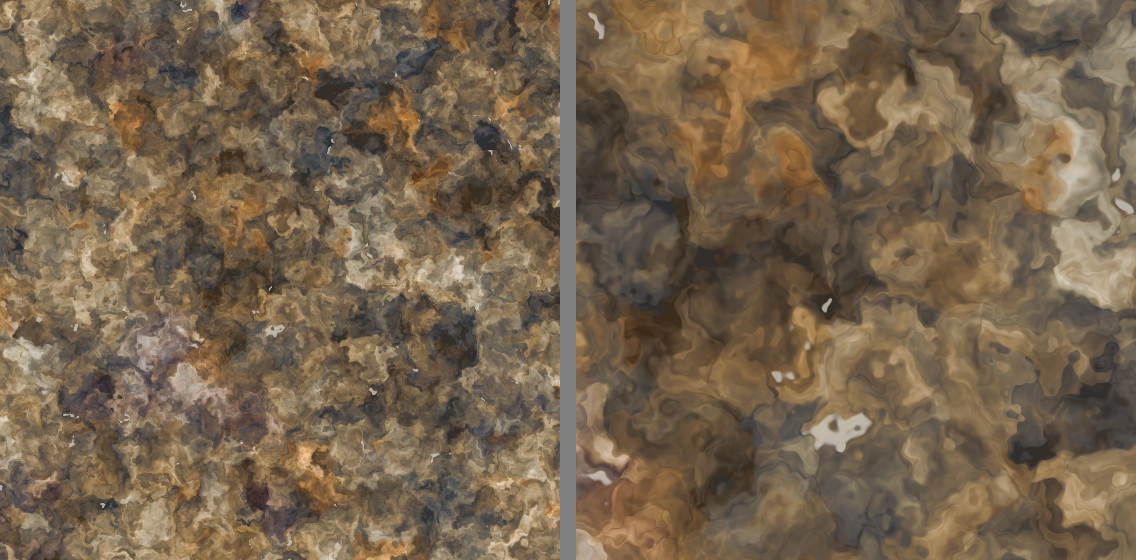
Left: the whole. Right: its middle third, enlarged.
This texture is drawn by a Shadertoy shader. Its source:

```glsl
// Polished brown granite: ochre and cream grains among grey-green and umber ones.
// Warped soft cells and layered noise add up to one tone of unit spread, which
// a colour ramp turns into mineral colours; hue drift, rust and flecks follow.

// Share of each layer in the tone, as a standard deviation
const float PATCH_WEIGHT  = 0.60;
const float COARSE_WEIGHT = 0.48;
const float FINE_WEIGHT   = 0.40;
const float GRIT_WEIGHT   = 0.42;
const float DARK_DEPTH    = 1.20;
const float DARK_SHARE    = 0.12;
const float CRACK_DEPTH   = 0.45;

// Features per canvas height
const float PATCH_SCALE  = 5.5;
const float DARK_SCALE   = 17.0;
const float COARSE_SCALE = 25.0;
const float FINE_SCALE   = 54.0;
const float GRIT_SCALE   = 62.0;
const float FLECK_SCALE  = 36.0;
const float WARP_AMOUNT  = 0.011;
const float FLECK_SHARE  = 0.035;

// Mineral colours from dark to light, with the tone at which each one lies
const int STEPS = 7;
const float TONES[STEPS] = float[](-2.5, -1.4, -0.58, 0.08, 0.82, 1.8, 2.8);
const vec3 MINERALS[STEPS] = vec3[](
    vec3(0.20, 0.18, 0.16), vec3(0.32, 0.28, 0.24), vec3(0.41, 0.35, 0.28),
    vec3(0.50, 0.42, 0.31), vec3(0.615, 0.52, 0.38), vec3(0.75, 0.67, 0.55),
    vec3(0.87, 0.82, 0.74));
const vec3 WARM_SHIFT  = vec3(0.022, -0.003, -0.030);
const vec3 MAUVE_SHIFT = vec3(-0.02, -0.035, 0.015);
const vec3 RUST_GAIN   = vec3(1.12, 0.90, 0.62);
const vec3 FLECK_COLOR = vec3(0.83, 0.81, 0.77);
const mat2 TURN = mat2(0.8, 0.6, -0.6, 0.8);

vec3 hash3(vec2 p) {
    vec3 q = fract(p.xyx * vec3(0.1031, 0.1030, 0.0973));
    q += dot(q, q.yxz + 33.33);
    return fract((q.xxy + q.yzz) * q.zyx);
}

float valueNoise(vec2 p) {
    vec2 i = floor(p), f = fract(p);
    f = f * f * (3.0 - 2.0 * f);
    float low  = mix(hash3(i).x, hash3(i + vec2(1, 0)).x, f.x);
    float high = mix(hash3(i + vec2(0, 1)).x, hash3(i + 1.0).x, f.x);
    return mix(low, high, f.y) * 2.0 - 1.0;
}

// Layered noise, scaled to a standard deviation of about one
float fbm(vec2 p, int octaves) {
    float sum = 0.0, variance = 0.0, amplitude = 1.0;
    for (int i = 0; i < octaves; i++) {
        sum += amplitude * valueNoise(p);
        variance += amplitude * amplitude;
        amplitude *= 0.62;
        p = TURN * p * 2.03 + 17.3;
    }
    return sum / (0.43 * sqrt(variance));
}

// Soft-edged cells: two independent random values per grain, from 0 to 1
vec2 grains(vec2 p, float sharpness) {
    vec2 cell = floor(p), sum = vec2(0.0);
    float total = 0.0;
    for (int y = -1; y <= 1; y++)
    for (int x = -1; x <= 1; x++) {
        vec2 id = cell + vec2(x, y);
        vec3 rnd = hash3(id + 41.0);
        vec2 toSeed = id + rnd.xy - p;
        float weight = exp(-sharpness * dot(toSeed, toSeed));
        sum += weight * vec2(rnd.z, hash3(id + 97.0).x);
        total += weight;
    }
    return sum / total;
}

// Rare small pale chips, one at most per grid cell
float flecks(vec2 p) {
    vec2 id = floor(p);
    vec3 rnd = hash3(id + 7.0);
    vec2 offset = fract(p) - mix(vec2(0.35), vec2(0.65), rnd.xy);
    float radius = mix(0.14, 0.32, hash3(id + 61.0).y);
    return step(1.0 - FLECK_SHARE, rnd.z) * (1.0 - smoothstep(radius * 0.5, radius, length(offset)));
}

vec3 mineralColor(float tone) {
    vec3 color = MINERALS[0];
    for (int i = 1; i < STEPS; i++)
        color = mix(color, MINERALS[i], clamp((tone - TONES[i - 1]) / (TONES[i] - TONES[i - 1]), 0.0, 1.0));
    return color;
}

void mainImage(out vec4 fragColor, in vec2 fragCoord) {
    vec2 uv = fragCoord / iResolution.y;
    vec2 warp = vec2(fbm(uv * 24.0, 4), fbm(uv * 24.0 + 53.0, 4));
    vec2 p = uv + WARP_AMOUNT * warp;
    vec2 slanted = TURN * p * vec2(0.85, 1.1);

    // Tone: broad patches, two sizes of grain, fine grit
    vec2 coarse = grains(p * COARSE_SCALE, 26.0);
    vec2 fine = grains(p * FINE_SCALE + 23.0, 18.0);
    float tone = PATCH_WEIGHT * fbm(slanted * PATCH_SCALE + 3.7, 3);
    tone += COARSE_WEIGHT * 3.46 * (coarse.x - 0.5);
    tone += FINE_WEIGHT * 3.46 * (fine.x - 0.5);
    tone += GRIT_WEIGHT * fbm(uv * GRIT_SCALE + warp * 0.3, 4);

    // Scattered dark grains and thin dark seams
    float darkPick = grains(p * DARK_SCALE + 71.0, 26.0).x;
    float dark = smoothstep(0.94 - DARK_SHARE, 1.06 - DARK_SHARE, darkPick);
    float seam = 1.0 - smoothstep(0.0, 0.16, abs(fbm(slanted * 13.0 + 29.0, 3)));
    tone += DARK_DEPTH * (DARK_SHARE - dark) - CRACK_DEPTH * (seam - 0.06);

    // Colour: hue drift, mauve shadows and rust stains
    vec3 color = mineralColor(tone);
    float hue = 0.6 * fbm(p * 8.0 + 11.0, 3) + 1.8 * (coarse.y - 0.5) + 1.2 * (fine.y - 0.5);
    color += WARM_SHIFT * (hue - 0.7 * dark);
    color += MAUVE_SHIFT * smoothstep(1.0, 2.2, fbm(slanted * 4.0 + 83.0, 3));
    color *= mix(vec3(1.0), RUST_GAIN, 0.8 * smoothstep(1.3, 2.4, fbm(p * 9.0 + 47.0, 3)));

    // Pale flecks
    color = mix(color, FLECK_COLOR, 0.75 * flecks(p * FLECK_SCALE));
    fragColor = vec4(clamp(color, 0.0, 1.0), 1.0);
}
```
